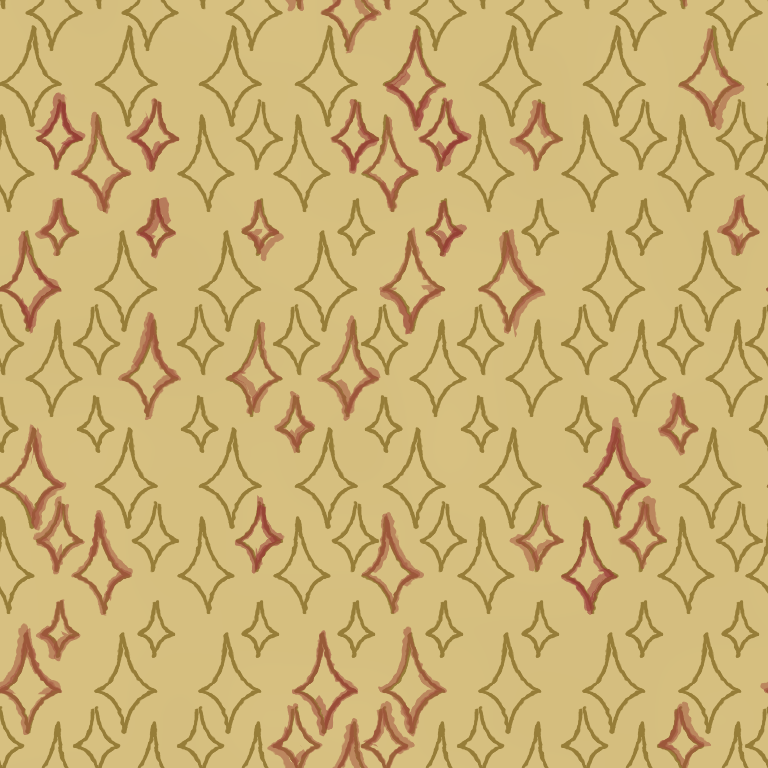
A WebGL 1 fragment shader for this pattern:

```glsl
precision highp float;
// Hand-drawn four-pointed stars in olive line on a straw ground, in four sizes.
// Each size is a staggered grid of eight columns, mirrored on alternate rows;
// a hash picks the stars that are traced again with loose translucent red strokes.
uniform vec2 u_resolution;

vec2 hash2(vec3 p) {
  p = fract(p * vec3(0.1031, 0.1030, 0.0973));
  p += dot(p, p.yzx + 33.33);
  return fract((p.xx + p.yz) * p.zy);
}

float noise(vec2 p) {
  vec2 i = floor(p), f = fract(p);
  f = f * f * (3.0 - 2.0 * f);
  float a = hash2(vec3(i, 7.0)).x, b = hash2(vec3(i + vec2(1, 0), 7.0)).x;
  float c = hash2(vec3(i + vec2(0, 1), 7.0)).x, d = hash2(vec3(i + 1.0, 7.0)).x;
  return mix(mix(a, b, f.x), mix(c, d, f.x), f.y);
}

float segment(vec2 p, vec2 a, vec2 b) {
  vec2 ab = b - a;
  return length(p - a - ab * clamp(dot(p - a, ab) / dot(ab, ab), 0.0, 1.0));
}

// Distance to a concave arc: a quadratic curve pulled towards the star's centre.
float arc(vec2 p, vec2 a, vec2 b) {
  vec2 pull = 0.15 * (a + b), last = a;
  float d = 1e3;
  for (int n = 1; n <= 8; n++) {
    float t = float(n) / 8.0;
    vec2 next = mix(mix(a, pull, t), mix(pull, b, t), t);
    d = min(d, segment(p, last, next));
    last = next;
  }
  return d;
}

float star(vec2 p, vec2 top, vec2 bottom, float reach, float split) {
  vec2 tip = vec2(reach, 0.0), gap = vec2(split, 0.0);
  float upper = min(arc(p, top - gap, -tip), arc(p, top + gap - vec2(0, 2), tip));
  float lower = min(arc(p, -tip, bottom), arc(p, tip, bottom));
  return min(upper, lower);
}

void main() {
  // The canvas is 768 design units high; y runs downwards for the row layout.
  vec2 p = gl_FragCoord.xy / u_resolution.y * 768.0;
  p.y = 768.0 - p.y;
  float soft = 0.5 * 768.0 / u_resolution.y + 0.15;
  vec3 color = vec3(0.84, 0.75, 0.50) + 0.012 * (noise(p / 90.0) - 0.5);

  for (int f = 0; f < 4; f++) {
    // Large star, then leaning, medium and small ones around it.
    vec2 offset = vec2(0.0), top = vec2(4, 57), bottom = vec2(2, -41);
    float reach = 29.5, split = 0.6;
    if (f == 1) {
      offset = vec2(-24, 90); top = vec2(-4, 57); bottom = vec2(3, -36);
      reach = 26.5;
    } else if (f == 2) {
      offset = vec2(29, 55); top = vec2(2.5, 38); bottom = vec2(-2, -29);
      reach = 22.0; split = 2.0;
    } else if (f == 3) {
      offset = vec2(-30, -57); top = vec2(0, 32); bottom = vec2(2, -22);
      reach = 17.0; split = 1.6;
    }

    // Four rows per canvas; the small stars skip the first.
    float down = mod(p.y - 84.0 - offset.y + 90.0, 768.0) - 90.0;
    float row = floor(down / 202.0 + 0.5);
    if (f == 3 && row < 0.5) continue;
    float odd = mod(row, 2.0), side = 1.0 - 2.0 * odd;

    // Eight columns, with pairs nudged alternately left and right.
    float x = p.x - 34.0 - side * offset.x;
    float column = floor(x / 96.0 + 0.5);
    x -= 96.0 * column + (mod(column, 4.0) < 1.5 ? -4.0 : 4.0);
    vec2 q = vec2(x * side, 201.0 * row + 4.0 * odd - down);
    if (abs(q.x) > 46.0 || abs(q.y) > 78.0) continue;

    // Olive outline with an unsteady hand.
    vec2 wobble = vec2(noise(q * 0.22 + 40.0), noise(q * 0.22 + 90.0)) - 0.5;
    float rough = 0.6 * (noise(q * 0.6 + 60.0) - 0.5);
    float d = star(q + 1.6 * wobble, top, bottom, reach, split) + rough;
    color = mix(color, vec3(0.59, 0.49, 0.22), 1.0 - smoothstep(-soft, soft, d - 1.9));

    // Red retracing: one close pass and one looser, partial pass.
    vec3 id = vec3(mod(column, 8.0) + 3.0, row * 5.0 + 11.0, float(f) * 9.0 + 2.0);
    vec2 pick = hash2(id);
    if (pick.x > 0.27) continue;
    vec3 red = mix(vec3(0.62, 0.29, 0.23), vec3(0.58, 0.17, 0.20), smoothstep(0.6, 1.0, pick.y));
    for (int n = 0; n < 2; n++) {
      float loose = float(n);
      vec2 r = hash2(id + 17.0 + 23.0 * loose) - 0.5;
      vec2 h = hash2(id + 61.0 + 31.0 * loose) - 0.5;
      vec2 s = q + r * mix(4.0, 11.0, loose) + 2.5 * wobble;
      s.x += s.y * h.x * 0.14;
      s /= 1.0 + 0.16 * h.y;
      float stroke = star(s, top, bottom, reach, split) - 2.6 - 0.8 * loose + rough;
      float cover = 1.0 - smoothstep(-soft, soft, stroke);
      float part = dot(q, normalize(h + 0.01)) + 3.0;
      cover *= mix(1.0, smoothstep(-soft, soft, part), loose);
      color = mix(color, red, cover * mix(0.52, 0.48, loose));
    }
  }
  gl_FragColor = vec4(color, 1.0);
}
```
